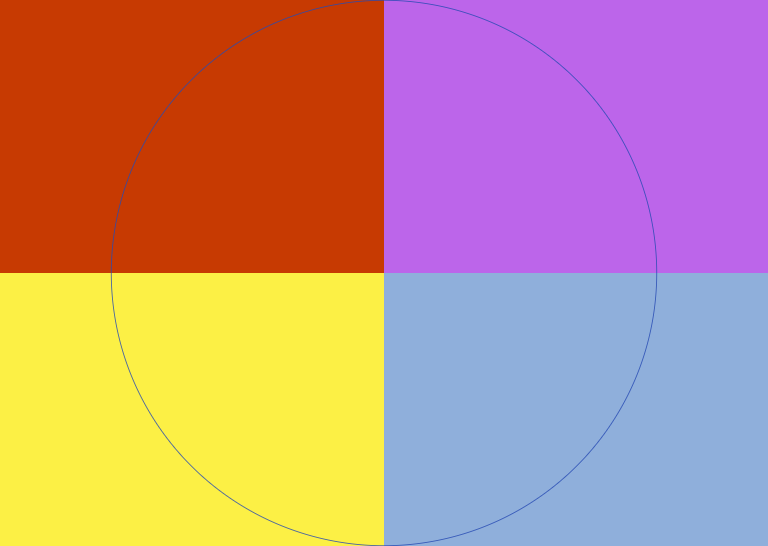
Write a Shadertoy shader that draws this background.

```glsl
// Four flat colour quadrants meeting at the canvas centre, with a thin
// blue circle spanning the full height. Edges and line are box filtered
// from signed distances measured in units of canvas height.

const vec3 TOP_LEFT     = vec3(0.780, 0.227, 0.008);
const vec3 TOP_RIGHT    = vec3(0.737, 0.396, 0.918);
const vec3 BOTTOM_LEFT  = vec3(0.988, 0.941, 0.271);
const vec3 BOTTOM_RIGHT = vec3(0.561, 0.686, 0.859);
const vec3 LINE_COLOR   = vec3(0.150, 0.290, 0.700);

const float CIRCLE_RADIUS = 0.4995;
const float LINE_WIDTH    = 0.0016;
const float LINE_OPACITY  = 0.85;

// Share of a pixel lying on the positive side of an edge.
float edgeCoverage(float dist, float pixel) {
    return clamp(0.5 + dist / pixel, 0.0, 1.0);
}

// Share of a pixel covered by a line, also when thinner than the pixel.
float lineCoverage(float dist, float width, float pixel) {
    float halfWidth = 0.5 * width;
    return edgeCoverage(dist + halfWidth, pixel)
         - edgeCoverage(dist - halfWidth, pixel);
}

void mainImage(out vec4 fragColor, in vec2 fragCoord) {
    float pixel = 1.0 / iResolution.y;
    vec2 p = (fragCoord - 0.5 * iResolution.xy) * pixel;

    // Quadrants
    float right = edgeCoverage(p.x, pixel);
    float top = edgeCoverage(p.y, pixel);
    vec3 color = mix(mix(BOTTOM_LEFT, BOTTOM_RIGHT, right),
                     mix(TOP_LEFT, TOP_RIGHT, right), top);

    // Circle outline
    float ring = lineCoverage(length(p) - CIRCLE_RADIUS, LINE_WIDTH, pixel);
    color = mix(color, LINE_COLOR, ring * LINE_OPACITY);

    fragColor = vec4(color, 1.0);
}
```
